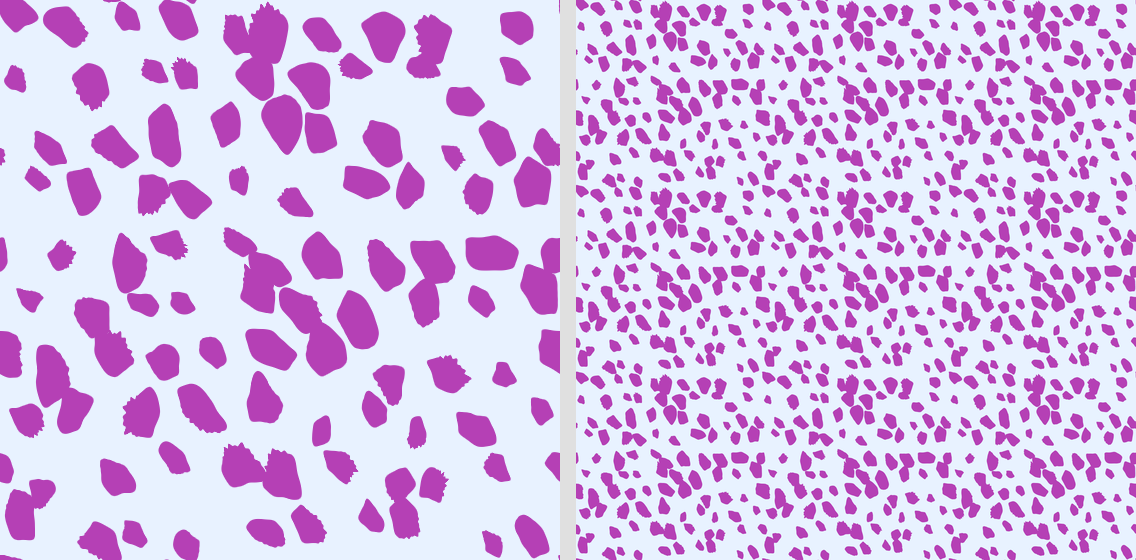
Left, the tile; right, the same tile 3 across and 3 down.
This pattern is drawn by a Shadertoy shader. Its source:

```glsl
const vec3 PAPER = vec3(0.91, 0.95, 1.0);
const vec3 SPOT = vec3(0.71, 0.25, 0.71);
const float CELLS = 10.0;                 // spots per side, even so the stagger wraps
const float JITTER = 0.62;                // wander of a spot, in cells
const vec2 RADII = vec2(0.425, 0.288);    // long and short half axes, in cells
const vec2 SIZE_RANGE = vec2(0.62, 1.32);
const vec2 FACET_RANGE = vec2(0.68, 1.02);
const int FACETS = 5;
const float CORNER = 0.16;                // rounding between facets
const float LEAN = 2.05;                  // main direction of the long axis
const float LEAN_SPREAD = 0.85;
const float DENT = 0.04;
const float RAGGED = 0.055;
const float TAU = 6.2831853;

float hash(vec2 cell, float seed) {
    return fract(sin(dot(cell, vec2(127.1, 311.7)) + seed * 74.7) * 43758.5453);
}

float smoothMax(float a, float b, float k) {
    float h = max(k - abs(a - b), 0.0) / k;
    return max(a, b) + h * h * k * 0.25;
}

vec2 direction(float angle) {
    return vec2(cos(angle), sin(angle));
}

// Distance to a rounded, irregular spot around the origin, in cells
float spotDistance(vec2 p, vec2 cell) {
    float lean = LEAN + LEAN_SPREAD * (hash(cell, 1.0) + hash(cell, 2.0) - 1.0);
    vec2 axis = direction(lean);
    vec2 radii = RADII * mix(SIZE_RANGE.x, SIZE_RANGE.y, hash(cell, 3.0));
    vec2 q = vec2(dot(p, axis), dot(p, vec2(-axis.y, axis.x))) / radii;

    // Facets cut from a disc
    float d = length(q) - 1.12;
    for (int i = 0; i < FACETS; i++) {
        float k = float(i);
        float angle = (k + 0.8 * hash(cell, 10.0 + k)) * TAU / float(FACETS);
        float reach = mix(FACET_RANGE.x, FACET_RANGE.y, hash(cell, 20.0 + k));
        d = smoothMax(d, dot(q, direction(angle)) - reach, CORNER);
    }

    // Gentle dents all round, ragged teeth on one side of some spots
    float turn = atan(q.y, q.x + 1e-5);
    float phase = TAU * hash(cell, 4.0);
    float raggedSide = smoothstep(0.0, 0.9, cos(turn - phase));
    float raggedness = RAGGED * pow(hash(cell, 5.0), 2.0);
    d += DENT * sin(3.0 * turn + phase) + 0.3 * DENT * sin(7.0 * turn - phase);
    d += raggedness * raggedSide * (sin(13.0 * turn + phase) + sin(21.0 * turn - 2.0 * phase));

    // Undo the stretch of the ellipse
    return d * length(q) / max(length(q / radii), 1e-4);
}

void mainImage(out vec4 fragColor, in vec2 fragCoord) {
    vec2 grid = fragCoord / iResolution.xy * CELLS;
    float pixel = CELLS / min(iResolution.x, iResolution.y);

    // Nearest spot among the neighbours, with every second row shifted
    float nearest = 1.0;
    for (int j = -1; j <= 1; j++) {
        float row = floor(grid.y) + float(j);
        float stagger = 0.5 * mod(row, 2.0);
        for (int i = -1; i <= 1; i++) {
            vec2 id = vec2(floor(grid.x - stagger) + float(i), row);
            vec2 cell = mod(id, CELLS);
            vec2 wander = JITTER * (vec2(hash(cell, 6.0), hash(cell, 7.0)) - 0.5);
            vec2 center = id + vec2(0.5 + stagger, 0.5) + wander;
            nearest = min(nearest, spotDistance(grid - center, cell));
        }
    }

    float cover = clamp(0.5 - nearest / pixel, 0.0, 1.0);
    fragColor = vec4(mix(PAPER, SPOT, cover), 1.0);
}
```
